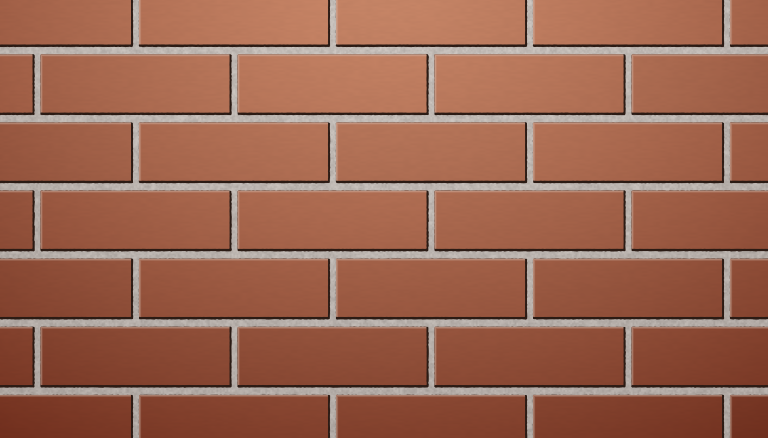
Reproduce this texture procedurally as a Shadertoy shader.

```glsl
// Running-bond brick wall: smooth terracotta bricks in pale, gritty mortar.
// Each brick is a box distance function with a dark lower-right rim and a light
// upper-left bevel; a soft lamp above the wall fades toward the lower corners.

// All lengths are fractions of the canvas height.
const vec2 PITCH = vec2(0.4498, 0.1555);    // brick plus joint
const vec2 JOINT = vec2(0.0135, 0.0168);    // mortar width
const vec2 ORIGIN = vec2(0.0856, 0.1069);   // one crossing of joint centres
const vec2 RIM = vec2(0.0046, 0.0056);      // shadowed right and bottom edges

const vec3 CLAY_LIT = vec3(0.78, 0.525, 0.405);
const vec3 CLAY_DIM = vec3(0.485, 0.23, 0.155);
const vec3 MORTAR_LIT = vec3(0.77, 0.745, 0.725);
const vec3 MORTAR_DIM = vec3(0.69, 0.66, 0.64);
const vec3 RIM_COLOR = vec3(0.17, 0.105, 0.08);
const vec3 BEVEL_COLOR = vec3(0.80, 0.65, 0.58);

float hash(vec2 p) {
    vec3 q = fract(vec3(p.xyx) * 0.1031);
    q += dot(q, q.yzx + 33.33);
    return fract((q.x + q.y) * q.z);
}

// Smooth value noise in 0..1
float noise(vec2 p) {
    vec2 i = floor(p), f = fract(p);
    f = f * f * (3.0 - 2.0 * f);
    float low = mix(hash(i), hash(i + vec2(1, 0)), f.x);
    float high = mix(hash(i + vec2(0, 1)), hash(i + vec2(1, 1)), f.x);
    return mix(low, high, f.y);
}

float roundBox(vec2 p, vec2 halfSize, float radius) {
    vec2 d = abs(p) - halfSize + radius;
    return length(max(d, 0.0)) + min(max(d.x, d.y), 0.0) - radius;
}

// Coverage of a shape from its signed distance
float fill(float dist, float pixel) {
    return 1.0 - smoothstep(-0.6 * pixel, 0.6 * pixel, dist);
}

// Lamp falloff: 0 below the lamp, 1 far away
float falloff(vec2 p, vec2 lamp) {
    float d = length((p - lamp) * vec2(0.75, 1.0));
    return pow(min(d / 1.1, 1.15), 1.3);
}

void mainImage(out vec4 fragColor, in vec2 fragCoord) {
    float pixel = 1.0 / iResolution.y;
    vec2 p = fragCoord * pixel;
    float aspect = iResolution.x * pixel;

    // Brick cell, with alternate rows shifted by half a brick
    vec2 grid = (p - ORIGIN) / PITCH;
    float row = floor(grid.y);
    grid.x -= 0.5 * mod(row, 2.0);
    vec2 id = floor(grid);
    vec2 local = (fract(grid) - 0.5) * PITCH;

    // Whole brick, and its face without the shadowed rim
    float rough = (noise(p * 230.0) - 0.5) * 0.0012;
    vec2 halfBrick = 0.5 * (PITCH - JOINT);
    float brick = roundBox(local, halfBrick, 0.003) + rough;
    vec2 faceCentre = 0.5 * RIM * vec2(-1, 1);
    float face = roundBox(local - faceCentre, halfBrick - 0.5 * RIM, 0.002) + 0.4 * rough;

    // Mortar with fine grit
    float dim = falloff(p, vec2(0.5 * aspect + 0.02, 1.05));
    float grit = noise(p * 260.0) + noise(p * 120.0) - 1.0;
    vec3 color = mix(MORTAR_LIT, MORTAR_DIM, dim) + 0.06 * grit;

    // Clay with faint horizontal grain and a small tone shift per brick
    float grain = noise(p * vec2(70.0, 240.0)) - 0.5;
    float tone = hash(id + 17.0) - 0.5;
    vec3 clay = mix(CLAY_LIT, CLAY_DIM, dim) * (1.0 + 0.025 * grain + 0.03 * tone);

    // Light bevel along the top and left edges
    float edge = min(local.x + halfBrick.x, halfBrick.y - local.y);
    float bevel = 1.0 - smoothstep(0.001, 0.0065, edge);
    clay = mix(clay, BEVEL_COLOR * (1.04 - 0.14 * dim), 0.7 * bevel);

    color = mix(color, RIM_COLOR, fill(brick, pixel));
    color = mix(color, clay, fill(face, pixel));
    fragColor = vec4(clamp(color, 0.0, 1.0), 1.0);
}
```
